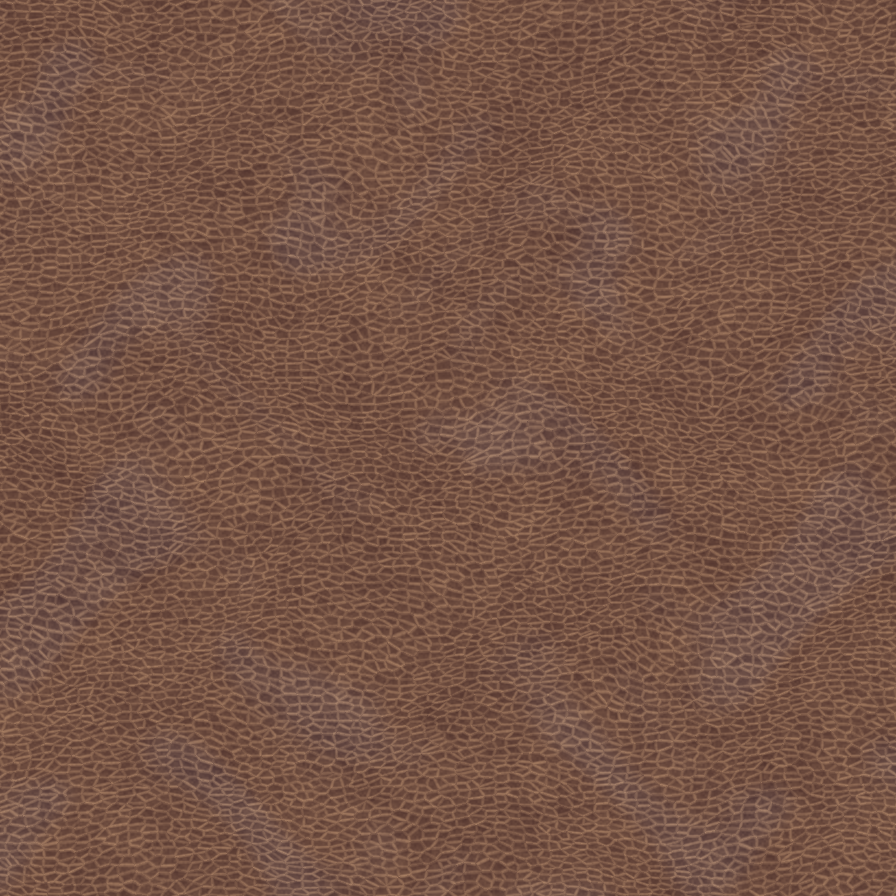
Give the GLSL for this texture, as a WebGL 1 fragment shader.

```glsl
precision highp float;

uniform vec2 u_resolution;

const vec2 GRAIN_COUNT = vec2(70.0, 124.0); // pebbles across and up the canvas
const vec3 HOLLOW_BROWN = vec3(0.345, 0.222, 0.188);
const vec3 CREASE_TAN = vec3(0.635, 0.475, 0.365);
const vec3 WORN_TINT = vec3(-0.012, 0.008, 0.034);

float hash(vec2 p) {
  return fract(sin(dot(p, vec2(127.1, 311.7))) * 43758.547);
}

vec2 hash2(vec2 p) {
  return vec2(hash(p), hash(p + 57.3));
}

vec2 seedPoint(vec2 cell, float jitter) {
  return cell + 0.5 + jitter * (hash2(cell) - 0.5);
}

float smoothSpeckle(vec2 p) {
  vec2 cell = floor(p);
  vec2 f = smoothstep(0.0, 1.0, p - cell);
  float low = mix(hash(cell), hash(cell + vec2(1.0, 0.0)), f.x);
  float high = mix(hash(cell + vec2(0.0, 1.0)), hash(cell + 1.0), f.x);
  return mix(low, high, f.y) - 0.5;
}

// Broad drifting patches from layered, bent sines, about -1 to 1
float patches(vec2 p, float scale, float phase) {
  vec2 q = p * scale + phase;
  q += 0.9 * sin(q.yx * 1.3 + vec2(phase, 2.1));
  float broad = sin(q.x + 0.6 * q.y) * sin(q.y * 1.4 - 0.3 * q.x);
  float fine = sin(q.x * 2.3 - q.y * 1.1) * sin(q.y * 2.9 + q.x);
  return 0.65 * broad + 0.35 * fine;
}

// Bends the pebble rows so that they rise and dip
vec2 bendRows(vec2 p) {
  float rise = 0.0065 * sin(p.x * 17.0 + 2.0 * sin(p.y * 12.0));
  rise += 0.0025 * sin(p.x * 47.0 - p.y * 31.0);
  float slide = 0.006 * sin(p.y * 23.0 + 1.5 * sin(p.x * 9.0));
  return p + vec2(slide, rise);
}

// x: distance to the crease in row heights, y: crease strength,
// z: height within the pebble, w: pebble random value
vec4 pebble(vec2 p, float jitter) {
  vec2 home = floor(p);
  vec2 nearestCell = home;
  vec2 toNearest = vec2(8.0);
  for (int j = -1; j <= 1; j++) {
    for (int i = -1; i <= 1; i++) {
      vec2 cell = home + vec2(float(i), float(j));
      vec2 toSeed = seedPoint(cell, jitter) - p;
      if (dot(toSeed, toSeed) < dot(toNearest, toNearest)) {
        toNearest = toSeed;
        nearestCell = cell;
      }
    }
  }

  // Creases keep an even width although the pebbles are wide
  vec2 stretch = GRAIN_COUNT / GRAIN_COUNT.y;
  float edge = 8.0;
  float strength = 1.0;
  for (int j = -2; j <= 2; j++) {
    for (int i = -2; i <= 2; i++) {
      vec2 cell = nearestCell + vec2(float(i), float(j));
      vec2 toSeed = seedPoint(cell, jitter) - p;
      vec2 across = toSeed - toNearest;
      if (dot(across, across) > 0.0001) {
        float d = 0.5 * dot(toSeed + toNearest, across) / length(across * stretch);
        if (d < edge) {
          edge = d;
          float level = abs(normalize(across).y);
          strength = mix(0.5, 1.0, hash(cell + nearestCell)) * mix(0.8, 1.0, level);
        }
      }
    }
  }
  return vec4(edge, strength, -toNearest.y, hash(nearestCell + 19.7));
}

void main() {
  vec2 uv = gl_FragCoord.xy / min(u_resolution.x, u_resolution.y);
  vec4 grain = pebble(bendRows(uv) * GRAIN_COUNT, 0.86);

  // Raised tan creases around dark, softly rounded pebbles
  float crease = grain.y * (1.0 - smoothstep(0.02, 0.36, grain.x));
  float tone = 0.19 + 0.66 * crease;
  tone -= 0.13 * grain.z;
  tone += 0.13 * (grain.w - 0.5);

  // Fine pores and fibres
  tone += 0.20 * smoothSpeckle(uv * 410.0);
  tone += 0.12 * smoothSpeckle(uv * vec2(130.0, 210.0) + 31.0);

  // Uneven dye and rubbed, greyer areas
  tone += 0.07 * patches(uv, 15.0, 1.7);
  float worn = smoothstep(0.0, 0.75, patches(uv, 12.0, 4.6));
  tone += worn * (0.02 + 0.08 * crease);

  vec3 color = mix(HOLLOW_BROWN, CREASE_TAN, clamp(tone, -0.12, 1.1));
  color += WORN_TINT * (0.15 + 0.85 * worn);
  gl_FragColor = vec4(color, 1.0);
}
```
